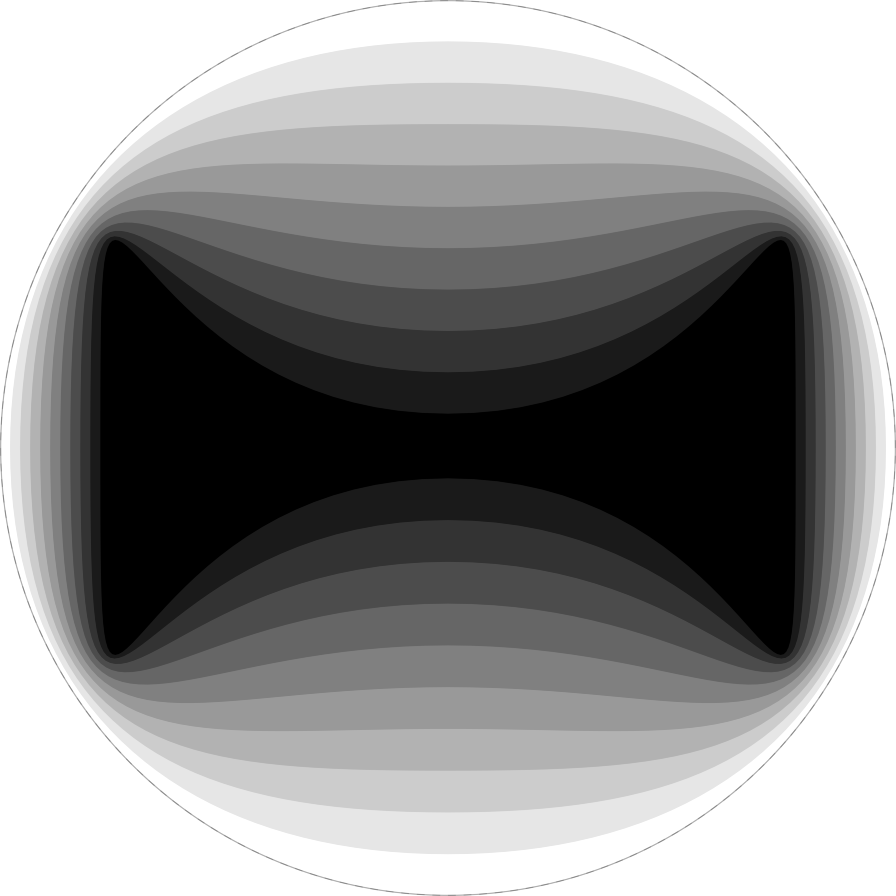
Reproduce this background procedurally as a Shadertoy shader.

```glsl
// Point on a cubic curve from the vertical axis to the horizontal axis
vec2 quarterCurve(float s, vec2 axes, vec2 handles) {
    float r = 1.0 - s;
    float nearEnd = 3.0 * s * r * r;
    float farEnd = 3.0 * s * s * r;
    return vec2(handles.x * nearEnd + axes.x * (farEnd + s * s * s),
                axes.y * (r * r * r + nearEnd) + handles.y * farEnd);
}

// Signed distance to the region under one quarter curve
float quarterDistance(vec2 p, vec2 axes, vec2 handles) {
    const int SEGMENTS = 40;
    float nearest = 1e5;
    float side = 1.0;
    vec2 a = vec2(0.0, axes.y);
    for (int i = 1; i <= SEGMENTS; i++) {
        vec2 b = quarterCurve(float(i) / float(SEGMENTS), axes, handles);
        vec2 edge = b - a;
        vec2 toPoint = p - a;
        float along = clamp(dot(toPoint, edge) / dot(edge, edge), 0.0, 1.0);
        vec2 gap = toPoint - edge * along;
        nearest = min(nearest, dot(gap, gap));
        if (p.x >= a.x && p.x < b.x && edge.x * toPoint.y < edge.y * toPoint.x) side = -1.0;
        a = b;
    }
    return side * sqrt(nearest);
}

void mainImage(out vec4 fragColor, in vec2 fragCoord) {
    float size = min(iResolution.x, iResolution.y);
    vec2 p = (2.0 * fragCoord - iResolution.xy) / size;
    float pixel = 2.0 / size;
    float waist = p.y > 0.0 ? 0.0766 : 0.0677;
    float grey = 1.0;

    // Thin dashed rim
    float rim = abs(length(p) - 0.9985);
    float dash = 0.7 + 0.3 * smoothstep(-0.3, 0.3, sin(atan(p.y, p.x) * 180.0));
    grey -= 0.45 * dash * (1.0 - smoothstep(0.0, 0.001 + pixel * 0.75, rim));

    // Nested bands, blended from the circle down to the dark core
    for (int k = 9; k >= 0; k--) {
        float blend = float(k) / 10.0;
        vec2 axes = mix(vec2(0.776, waist), vec2(1.0), blend);
        vec2 handles = mix(vec2(0.776, 0.998), vec2(0.5523), blend);
        float d = quarterDistance(abs(p), axes, handles);
        grey = mix(blend, grey, smoothstep(-0.6, 0.6, d / pixel));
    }
    fragColor = vec4(vec3(grey), 1.0);
}
```
